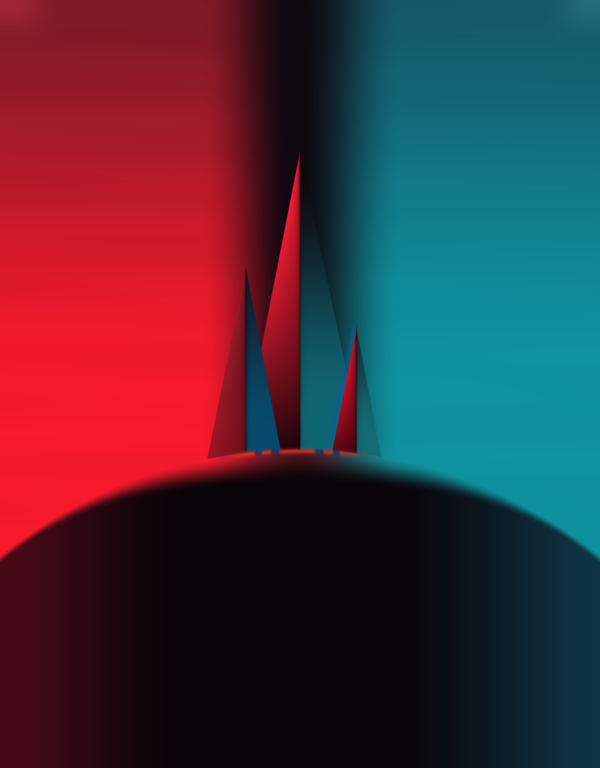
Give the GLSL for this background, as a WebGL 2 fragment shader.

```glsl
#version 300 es
precision highp float;
// Three faceted spires on a dark dome, before a sky split into red and teal.
// The sky is two vertical gradients parted by a dark band; each spire is a
// two-sided triangle, and the dome is a circle whose rim fades inward.
uniform vec2 u_resolution;
out vec4 fragColor;

const vec3 NIGHT = vec3(0.055, 0.03, 0.06);

// Red on the left, teal on the right, darkness between them.
vec3 skyColor(vec2 uv) {
    vec3 red = mix(vec3(0.48, 0.10, 0.15), vec3(0.96, 0.10, 0.17),
                   1.0 - smoothstep(0.48, 1.05, uv.y));
    vec3 teal = mix(vec3(0.08, 0.32, 0.39), vec3(0.055, 0.57, 0.62),
                    1.0 - smoothstep(0.5, 1.1, uv.y));
    // Faint horizontal streaks
    float streak = sin(uv.y * 90.0 + uv.x * 3.0) + sin(uv.y * 47.0 - uv.x * 5.0);
    red *= 1.0 + 0.008 * streak;
    teal *= 1.0 + 0.005 * streak;
    // Paler upper corners
    float corner = smoothstep(0.4, 0.48, abs(uv.x - 0.5)) * smoothstep(0.94, 1.0, uv.y);
    red += corner * vec3(0.13, 0.05, 0.05);
    teal += corner * vec3(0.06, 0.08, 0.08);
    vec3 col = mix(red, NIGHT, smoothstep(0.335, 0.49, uv.x));
    return mix(col, teal, smoothstep(0.495, 0.67, uv.x));
}

// Paints a spire: slope holds the spread of its left and right edges per height.
void paintSpire(inout vec3 col, vec2 p, vec2 apex, vec2 slope, float soft,
                vec3 leftTop, vec3 leftBase, vec3 rightTop, vec3 rightBase) {
    float drop = apex.y - p.y;
    float x = p.x - apex.x;
    float depth = clamp(drop / (apex.y - 0.53), 0.0, 1.0);
    float inside = min(x + slope.x * drop, slope.y * drop - x);
    float across = clamp(-x / max(slope.x * drop, 0.001), 0.0, 1.0);
    vec3 leftFace = mix(leftTop, leftBase, depth * depth) * (0.82 + 0.36 * across);
    vec3 rightFace = mix(rightTop, rightBase, smoothstep(0.0, 0.9, depth));
    vec3 face = mix(leftFace, rightFace, smoothstep(-soft, soft, x));
    // Dark crease along the ridge
    face *= 1.0 - 0.45 * exp(-abs(x) / 0.0025);
    col = mix(col, face, smoothstep(-soft, soft, inside));
}

void main() {
    vec2 uv = gl_FragCoord.xy / u_resolution;
    vec2 p = uv * vec2(1.0, 1.28);
    float soft = 1.0 / u_resolution.x;
    vec3 sky = skyColor(uv);
    vec3 col = sky;

    // Spires, back to front
    paintSpire(col, p, vec2(0.5, 1.027), vec2(0.197, 0.212), soft,
               vec3(0.86, 0.10, 0.18), vec3(0.13, 0.02, 0.05),
               vec3(0.06, 0.02, 0.05), vec3(0.06, 0.40, 0.45));
    paintSpire(col, p, vec2(0.41, 0.833), vec2(0.203, 0.19), soft,
               vec3(0.50, 0.09, 0.14), vec3(0.52, 0.07, 0.12),
               vec3(0.08, 0.11, 0.17), vec3(0.03, 0.29, 0.42));
    // Cool halo on the left edge of the smallest spire
    float smallDrop = 0.733 - p.y;
    float haloEdge = abs(p.x - 0.591 + 0.2 * smallDrop);
    col = mix(col, vec3(0.05, 0.36, 0.56),
              0.75 * exp(-haloEdge / 0.005) * smoothstep(-0.012, 0.012, smallDrop));
    paintSpire(col, p, vec2(0.594, 0.733), vec2(0.195, 0.194), soft,
               vec3(0.72, 0.06, 0.14), vec3(0.33, 0.02, 0.07),
               vec3(0.07, 0.19, 0.25), vec3(0.08, 0.42, 0.46));

    // Dome body: dark in the middle, tinted toward both sides
    float depth = 0.80 - length(p - vec2(0.5, -0.27));
    float side = abs(p.x - 0.5) * 2.0;
    vec3 dome = vec3(0.035, 0.015, 0.03);
    dome += vec3(0.24, 0.025, 0.06) * pow(1.0 - smoothstep(0.0, 0.36, p.x), 1.4);
    dome += vec3(0.02, 0.19, 0.24) * pow(smoothstep(0.58, 1.02, p.x), 1.4);

    // Rim light: wide and soft on top, thin at the sides
    vec3 rim = sky + vec3(0.30, 0.06, 0.07) * exp(-pow((p.x - 0.48) / 0.11, 2.0));
    float rimWidth = mix(0.055, 0.012, smoothstep(0.1, 0.95, side));
    dome = mix(rim, dome, smoothstep(-0.1 * rimWidth, rimWidth, depth));
    col = mix(col, dome, smoothstep(-soft, soft, depth));

    // Glinting seam under the spires, flecked red and blue
    float fleck = 0.5 + 0.5 * sin(p.x * 130.0 + 2.0 * sin(p.x * 57.0));
    vec3 seam = mix(vec3(0.08, 0.22, 0.45), vec3(0.85, 0.20, 0.13), smoothstep(0.15, 0.6, fleck));
    float span = smoothstep(0.35, 0.42, p.x) * (1.0 - smoothstep(0.55, 0.63, p.x));
    col = mix(col, seam, 0.8 * span * exp(-pow((depth - 0.002) / 0.004, 2.0)));

    fragColor = vec4(clamp(col, 0.0, 1.0), 1.0);
}
```
